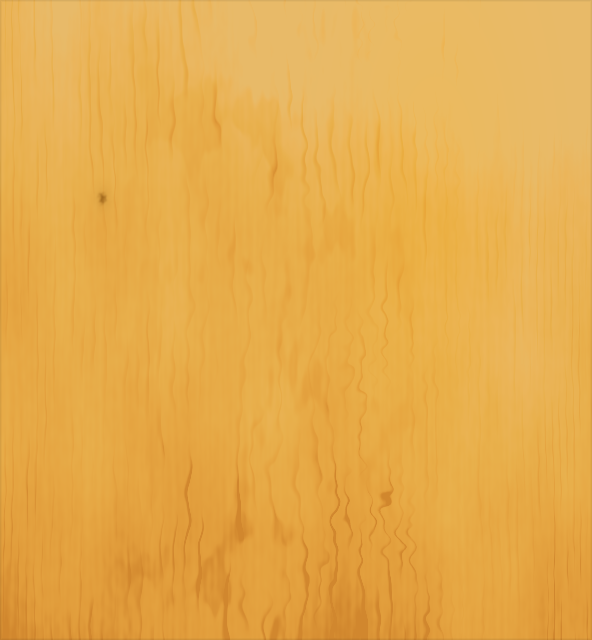
Reproduce this texture procedurally as a Shadertoy shader.

```glsl
const vec3 PALETTE[6] = vec3[6](
    vec3(0.82, 0.53, 0.18), vec3(0.88, 0.61, 0.23), vec3(0.90, 0.65, 0.26),
    vec3(0.91, 0.69, 0.30), vec3(0.92, 0.71, 0.36), vec3(0.91, 0.73, 0.41));
const float STOPS[6] = float[6](0.0, 0.15, 0.34, 0.55, 0.74, 0.90);

const vec3  KNOT_COLOR = vec3(0.58, 0.36, 0.08);
const vec2  KNOT_POS = vec2(0.16, 0.69);
const vec2  KNOT_SIZE = vec2(0.006, 0.009);
const float HEART_X = 0.44;         // axis where the rings are widest
const float RING_DENSITY = 38.0;    // rings per unit at the axis
const float RING_CROWDING = 2.6;    // how fast rings tighten outwards
const float RING_CONTRAST = 0.36;
const float STREAK_CONTRAST = 0.20;
const float FIBER_CONTRAST = 0.09;
const float CLOUD_CONTRAST = 0.34;

vec2 hashGradient(vec2 cell) {
    vec3 p = fract(cell.xyx * vec3(0.1031, 0.1030, 0.0973));
    p += dot(p, p.yzx + 33.33);
    float angle = 6.2832 * fract((p.x + p.y) * p.z);
    return vec2(cos(angle), sin(angle));
}

float gradientNoise(vec2 p) {
    vec2 i = floor(p), f = p - i;
    vec2 u = f * f * f * (f * (f * 6.0 - 15.0) + 10.0);
    vec2 e = vec2(0.0, 1.0);
    float a = dot(hashGradient(i), f);
    float b = dot(hashGradient(i + e.yx), f - e.yx);
    float c = dot(hashGradient(i + e.xy), f - e.xy);
    float d = dot(hashGradient(i + e.yy), f - e.yy);
    return mix(mix(a, b, u.x), mix(c, d, u.x), u.y);
}

float fbm(vec2 p) {
    float sum = 0.0, amp = 1.0;
    for (int i = 0; i < 3; i++) {
        sum += amp * gradientNoise(p);
        p = p * 2.03 + 17.3;
        amp *= 0.5;
    }
    return sum;
}

vec3 woodColor(float tone) {
    vec3 color = PALETTE[0];
    for (int i = 1; i < 6; i++) {
        float t = clamp((tone - STOPS[i - 1]) / (STOPS[i] - STOPS[i - 1]), 0.0, 1.0);
        color = mix(color, PALETTE[i], t);
    }
    return color;
}

// Growth rings: thin ragged edges, each broken into strokes along its length.
float rings(vec2 p, float heart, float beside) {
    float s = p.x - HEART_X;
    float phase = RING_DENSITY * (s + RING_CROWDING * s * s * s);
    phase += (1.0 + 0.9 * heart) * gradientNoise(p * vec2(4.0, 1.4) + 4.7);
    phase += (0.25 + 0.65 * heart) * gradientNoise(p * vec2(11.0, 5.0) + 31.0);
    phase += (0.25 + 0.25 * heart) * gradientNoise(p * vec2(34.0, 24.0) + 9.0);
    vec2 slanted = vec2(p.x * 34.0 + p.y * 16.0, p.y * 42.0 - p.x * 12.0);
    phase += 0.9 * beside * gradientNoise(slanted);

    float edge = clamp(fwidth(phase), 0.10, 0.4);
    float f = fract(phase), ring = floor(phase);
    float start = 0.62 + 0.35 * gradientNoise(vec2(ring * 0.37, p.y * 9.0));
    float line = smoothstep(min(start, 0.9 - edge), 1.0 - edge, f);
    line *= 1.0 - smoothstep(1.0 - edge, 1.0, f);
    float stroke = gradientNoise(vec2(ring * 0.71 + 0.35, p.y * 6.5 + ring * 3.7));
    return line * smoothstep(-0.22, 0.28, stroke);
}

void mainImage(out vec4 fragColor, in vec2 fragCoord) {
    vec2 p = fragCoord / iResolution.y;
    float width = iResolution.x / iResolution.y;
    float x = p.x / width;
    float s = p.x - HEART_X;
    float heart = exp(-22.0 * s * s);
    float beside = exp(-70.0 * (s - 0.17) * (s - 0.17));
    beside *= smoothstep(-0.2, 0.2, gradientNoise(p * vec2(6.0, 4.0) + 40.0));

    // Broad light and stain
    float tone = 0.55 + 0.76 * (p.y - 0.5) + 0.34 * (x - 0.5) * (p.y - 0.2);
    tone += CLOUD_CONTRAST * fbm(p * vec2(3.2, 2.1) + 12.0);
    tone += 0.14 * gradientNoise(p * vec2(16.0, 1.2) + 3.0);
    tone -= 0.20 * smoothstep(0.10, 0.0, x) * (1.0 - p.y);

    // Rings come and go in patches
    float fade = smoothstep(-0.3, 0.35, gradientNoise(p * vec2(6.0, 3.0) + 55.0));
    float strength = RING_CONTRAST * mix(0.4, 1.0, fade) * mix(0.65, 1.1, heart);
    tone -= strength * rings(p, heart, beside);

    // Ragged upright blotches near the heart
    float blotch = fbm(p * vec2(15.0, 5.5) + 71.0);
    float ragged = 0.22 * gradientNoise(p * vec2(70.0, 18.0));
    tone -= STREAK_CONTRAST * smoothstep(0.16, 0.38, blotch + ragged) * heart;

    // Fine fibers
    tone += FIBER_CONTRAST * gradientNoise(p * vec2(150.0, 7.0));
    tone += 0.6 * FIBER_CONTRAST * gradientNoise(p * vec2(110.0, 45.0) + 8.0);

    vec3 color = woodColor(tone);

    // Honey-coloured glow on the right
    vec2 glow = (p - vec2(0.68, 0.72)) / vec2(0.14, 0.34);
    color += vec3(0.012, 0.0, -0.04) * exp(-dot(glow, glow));

    // Knot with a faint halo
    vec2 k = (p - KNOT_POS) / KNOT_SIZE;
    k += 0.5 * vec2(gradientNoise(p * 160.0), gradientNoise(p * 160.0 + 20.0));
    float knot = 0.7 * exp(-1.5 * dot(k, k)) + 0.10 * exp(-0.2 * dot(k, k));
    color = mix(color, KNOT_COLOR, knot);

    // Shaded rim
    float rim = min(min(p.x, width - p.x), min(p.y, 1.0 - p.y));
    color *= 1.0 - 0.08 * smoothstep(0.004, 0.0, rim);

    fragColor = vec4(color, 1.0);
}
```
